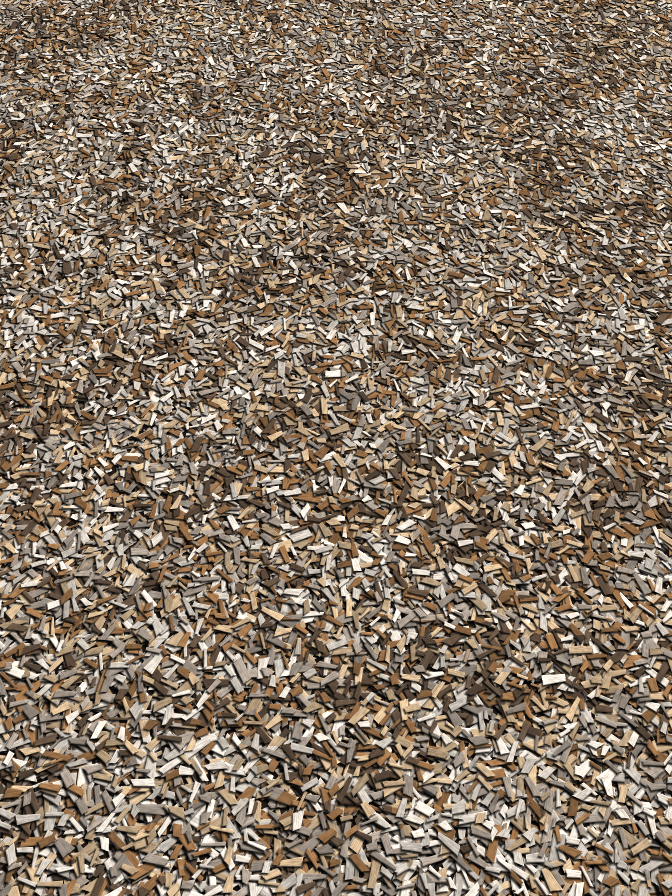
This texture is drawn by a Shadertoy shader. Its source:

```glsl
const int   LAYERS       = 9;
const float CELL         = 0.033;             // chip spacing at the near edge
const float RECESSION    = 0.43;              // shrinking of chips with distance
const vec2  SHADOW_SHIFT = vec2(-0.07, -0.12);
const float SHADOW_LIGHT = 0.20;
const float SHADOW_BLUR  = 0.06;
const vec2  LIGHT_DIR    = vec2(0.50, 0.86);
const float GRAIN_DEPTH  = 0.34;

const vec3 SOIL  = vec3(0.13, 0.10, 0.08);
const vec3 PALE  = vec3(0.90, 0.86, 0.81);
const vec3 TAN   = vec3(0.80, 0.69, 0.55);
const vec3 GREY  = vec3(0.64, 0.59, 0.54);
const vec3 BROWN = vec3(0.60, 0.44, 0.29);
const vec3 DARK  = vec3(0.38, 0.31, 0.25);

vec3 hash3(vec3 p) {
    p = fract(p * vec3(0.1031, 0.1030, 0.0973));
    p += dot(p, p.yxz + 33.33);
    return fract((p.xxy + p.yxx) * p.zyx);
}

float noise(vec2 p) {
    vec2 i = floor(p), f = fract(p);
    f = f * f * (3.0 - 2.0 * f);
    float a = hash3(vec3(i, 7.0)).x;
    float b = hash3(vec3(i + vec2(1, 0), 7.0)).x;
    float c = hash3(vec3(i + vec2(0, 1), 7.0)).x;
    float d = hash3(vec3(i + vec2(1, 1), 7.0)).x;
    return mix(mix(a, b, f.x), mix(c, d, f.x), f.y);
}

// Signed distance to a tapered splinter with slanted ends
float chipDistance(vec2 q, vec2 size, vec2 skew) {
    q.x += skew.x * q.y;
    size.y *= 1.0 + skew.y * clamp(q.x / size.x, -1.0, 1.0);
    vec2 d = abs(q) - size + 0.025;
    return length(max(d, 0.0)) + min(max(d.x, d.y), 0.0) - 0.025;
}

vec3 woodColor(float pick) {
    if (pick < 0.25) return PALE;
    if (pick < 0.47) return TAN;
    if (pick < 0.70) return GREY;
    return pick < 0.87 ? BROWN : DARK;
}

// Paints one chip and its shadow over the colour below
vec3 paintChip(vec3 below, vec2 p, vec3 id, float age, float blur) {
    vec3 shape = hash3(id + 11.3);
    vec3 tone = hash3(id + 47.9);
    vec3 cut = hash3(id + 83.1);

    float angle = 6.2832 * shape.x;
    vec2 axis = vec2(cos(angle), sin(angle));
    mat2 toChip = mat2(axis.x, -axis.y, axis.y, axis.x);
    float bulk = 1.0 + 0.35 * pow(cut.z, 6.0);
    vec2 size = bulk * vec2(mix(0.28, 0.68, shape.y), mix(0.08, 0.25, shape.z));
    vec2 skew = (cut.xy - 0.5) * vec2(1.3, 0.7);

    vec2 q = toChip * p;
    float d = chipDistance(q, size, skew);
    float shadow = chipDistance(toChip * (p - SHADOW_SHIFT), size, skew);
    float soft = SHADOW_BLUR + blur;
    below *= mix(SHADOW_LIGHT, 1.0, smoothstep(-soft, soft, shadow));

    float cover = 1.0 - smoothstep(-blur, blur, d);
    if (cover <= 0.0) return below;

    // Wood fibres, tilt towards the sun and bevelled long edges
    vec3 wood = woodColor(tone.x + age);
    float fibre = noise(vec2(q.x * 3.0, q.y * 24.0) + 60.0 * tone.yz);
    float stain = noise(q * 5.0 + 40.0 * tone.zy);
    float light = mix(0.82, 1.16, tone.y);
    light *= 1.0 + GRAIN_DEPTH * (0.6 * fibre + 0.4 * stain - 0.5);
    float side = dot(vec2(-axis.y, axis.x), LIGHT_DIR) * sign(q.y);
    float bevel = smoothstep(-0.09, 0.0, d);
    light *= 1.0 + bevel * (side > 0.0 ? 0.14 : 0.42) * side;
    return mix(below, wood * light, cover);
}

void mainImage(out vec4 fragColor, in vec2 fragCoord) {
    vec2 uv = fragCoord / iResolution.x;

    // Ground receding towards the top
    float scale = max(1.0 - RECESSION * uv.y, 0.2);
    vec2 ground = vec2((uv.x - 0.5) / scale + 3.0,
                       2.0 / (RECESSION * sqrt(scale)));

    // Patches of fresher, browner wood among bleached wood
    float patches = 0.6 * noise(ground * 5.0) + 0.4 * noise(ground * 14.0);
    float age = 0.55 * (patches - 0.5);

    vec3 color = SOIL * (0.7 + 0.8 * noise(ground * 150.0));
    for (int layer = 0; layer < LAYERS; layer++) {
        float n = float(layer);
        float cell = CELL * mix(1.1, 0.8, fract(n * 0.618));
        float turn = n * 0.7;
        mat2 spin = mat2(cos(turn), sin(turn), -sin(turn), cos(turn));
        vec2 p = spin * ground / cell;
        float blur = 0.65 / (iResolution.x * cell * scale);
        vec2 base = floor(p);
        for (int j = -1; j <= 1; j++)
        for (int i = -1; i <= 1; i++) {
            vec2 id = base + vec2(i, j);
            vec3 key = vec3(id + 400.0, n * 17.0 + 3.0);
            vec2 offset = (p - id - hash3(key).xy) * spin;
            color = paintChip(color, offset, key, age, blur);
        }
    }
    fragColor = vec4(clamp(color, 0.0, 1.0), 1.0);
}
```
